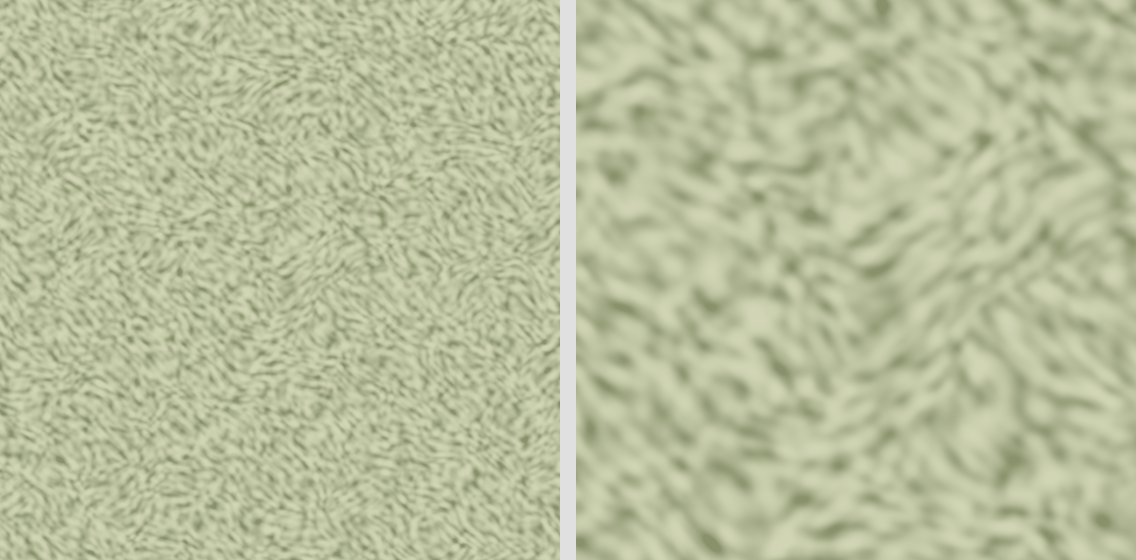
Left, the full canvas; right, a detail of the centre.
This texture is drawn by a Shadertoy shader. Its source:

```glsl
// Pale sage-green embossed plaster with short, mostly falling diagonal strokes.

const vec3  MID_COLOUR    = vec3(0.722, 0.744, 0.611);
const vec3  TONE_STEP     = vec3(0.054, 0.051, 0.055); // colour change per unit of tone
const vec2  STROKE_CELLS  = vec2(42.0, 88.0);  // noise cells along and across a stroke
const float FALLING_ANGLE = -0.74;
const float FLAT_ANGLE    = -0.20;
const float RISING_ANGLE  = 0.68;
const float PATCH_CELLS   = 7.0;    // size of areas sharing one direction
const float WARP_CELLS    = 15.0;
const float WARP_AMOUNT   = 0.012;
const float GRAIN_CELLS   = 78.0;
const float GRAIN_WEIGHT  = 0.55;
const float CLOUD_CELLS   = 12.0;
const float CLOUD_WEIGHT  = 0.16;
const float NOISE_SPREAD  = 0.21;   // typical deviation of the gradient noise
const float DARK_SKEW     = 0.14;   // deepens grooves and flattens highlights

// Random unit gradient of a lattice point
vec2 latticeGradient(vec2 cell) {
    uvec2 q = uvec2(ivec2(cell)) * uvec2(1597u, 3571u);
    uint h = (q.x ^ (q.y << 7)) + q.y;
    h = (h ^ (h >> 15)) * 73244475u;
    h = (h ^ (h >> 13)) * 73244475u;
    h ^= h >> 16;
    float angle = 6.28319 * float(h & 65535u) / 65536.0;
    return vec2(cos(angle), sin(angle));
}

float gradientNoise(vec2 p) {
    vec2 cell = floor(p);
    vec2 f = p - cell;
    vec2 u = f * f * f * (f * (f * 6.0 - 15.0) + 10.0);
    vec2 e = vec2(1.0, 0.0);
    float a = dot(latticeGradient(cell), f);
    float b = dot(latticeGradient(cell + e.xy), f - e.xy);
    float c = dot(latticeGradient(cell + e.yx), f - e.yx);
    float d = dot(latticeGradient(cell + e.xx), f - e.xx);
    return mix(mix(a, b, u.x), mix(c, d, u.x), u.y);
}

// Noise stretched along one direction
float strokes(vec2 p, float angle, float seed) {
    vec2 along = vec2(cos(angle), sin(angle));
    vec2 across = vec2(-along.y, along.x);
    return gradientNoise(vec2(dot(p, along), dot(p, across)) * STROKE_CELLS + seed);
}

// Strokes whose direction changes from patch to patch
float strokeRelief(vec2 p) {
    float rising = smoothstep(0.08, 0.38, gradientNoise(p * PATCH_CELLS + 31.7));
    float level = smoothstep(0.02, 0.34, gradientNoise(p * PATCH_CELLS + 83.2));
    vec3 weight = vec3(1.0 - 0.85 * max(rising, level), level, rising);
    vec3 layers = vec3(strokes(p, FALLING_ANGLE, 11.3),
                       strokes(p, FLAT_ANGLE, 147.6),
                       strokes(p, RISING_ANGLE, 291.4));
    return dot(layers, weight) / length(weight);
}

void mainImage(out vec4 fragColor, in vec2 fragCoord) {
    vec2 p = fragCoord / iResolution.y;

    // Bend the strokes
    vec2 warp = vec2(gradientNoise(p * WARP_CELLS + 5.1),
                     gradientNoise(p * WARP_CELLS + 61.9));
    vec2 bent = p + WARP_AMOUNT * warp;

    // Combine strokes, round grain and faint clouds at unit deviation
    float relief = strokeRelief(bent)
                 + GRAIN_WEIGHT * gradientNoise(bent * GRAIN_CELLS + 203.5)
                 + CLOUD_WEIGHT * gradientNoise(p * CLOUD_CELLS + 17.8);
    float total = length(vec3(1.0, GRAIN_WEIGHT, CLOUD_WEIGHT));
    float tone = clamp(relief / (NOISE_SPREAD * total), -2.6, 2.6);

    // Shade
    tone -= DARK_SKEW * (tone * tone - 1.0);
    fragColor = vec4(MID_COLOUR + TONE_STEP * tone, 1.0);
}
```
